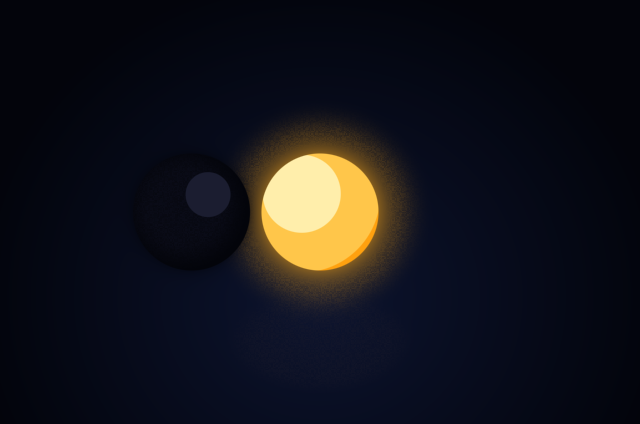
This background is drawn by a WebGL 1 fragment shader. Its source:

```glsl
precision highp float;
// Draws a glowing amber sphere beside a dark sphere in a deep blue night.
uniform vec2 u_resolution;

const vec3 NIGHT = vec3(0.010, 0.016, 0.045);
const vec3 DEEP_BLUE = vec3(0.048, 0.078, 0.185);
const vec3 CREAM = vec3(1.0, 0.935, 0.67);
const vec3 GOLD = vec3(1.0, 0.775, 0.29);
const vec3 ORANGE = vec3(1.0, 0.63, 0.06);
const vec3 GLOW = vec3(0.86, 0.58, 0.10);
const vec3 SHADE = vec3(0.010, 0.014, 0.036);
const vec3 DARK_BODY = vec3(0.034, 0.039, 0.080);
const vec3 DARK_SHINE = vec3(0.105, 0.115, 0.190);
const vec3 REFLECTION = vec3(0.13, 0.12, 0.17);
const float BALL_RADIUS = 0.138;

// Sine-free hash in the range 0 to 1
float hash(vec2 p) {
  vec3 q = fract(vec3(p.xyx) * 0.1031);
  q += dot(q, q.yzx + 33.33);
  return fract((q.x + q.y) * q.z);
}

// Smooth-edged disc coverage
float disc(vec2 p, vec2 center, float radius, float edge) {
  return 1.0 - smoothstep(-edge, edge, length(p - center) - radius);
}

vec3 nightSky(vec2 p) {
  float t = length((p - vec2(0.0, -0.2)) / vec2(1.06, 0.99));
  return mix(DEEP_BLUE, NIGHT, clamp(t / 0.76, 0.0, 1.0));
}

// Soft light pooled below the bright sphere
vec3 addReflection(vec3 base, vec2 p, float grain) {
  float r = length((p - vec2(0.0, -0.305)) / vec2(0.22, 0.122));
  float pool = 1.0 - smoothstep(0.7, 1.05, r);
  return mix(base, REFLECTION, pool * (0.17 + 0.22 * grain));
}

vec3 addGlow(vec3 base, vec2 p, float grain) {
  float d = max(length(p) - BALL_RADIUS, 0.0);
  float light = 0.58 * exp(-d / 0.055) * (1.0 - smoothstep(0.05, 0.135, d));
  float speckle = 1.0 + grain * 0.45 * smoothstep(0.01, 0.06, d);
  return mix(base, GLOW, light * speckle);
}

vec3 addDarkBall(vec3 base, vec2 p, vec2 center, float edge, float grain) {
  vec2 q = p - center;
  // Contact shadow around the sphere
  float halo = max(length(q) - BALL_RADIUS, 0.0);
  vec3 color = mix(base, SHADE, 0.4 * exp(-halo / 0.016));
  // Body darkening toward the lower right rim
  float rim = smoothstep(0.075, 0.165, length(q - vec2(-0.018, 0.012)));
  vec3 body = mix(DARK_BODY * (1.0 + 0.3 * grain), SHADE, rim);
  body = mix(body, DARK_SHINE, disc(q, vec2(0.039, 0.041), 0.053, edge));
  return mix(color, body, disc(q, vec2(0.0), BALL_RADIUS, edge));
}

// Three flat bands of light share one off-center focus
vec3 addBrightBall(vec3 base, vec2 p, float edge) {
  vec2 focus = vec2(-0.043, 0.043);
  vec3 body = mix(ORANGE, GOLD, disc(p, focus, 0.1855, edge));
  body = mix(body, CREAM, disc(p, focus, 0.092, edge));
  return mix(base, body, disc(p, vec2(0.0), BALL_RADIUS, edge));
}

void main() {
  vec2 p = (gl_FragCoord.xy - 0.5 * u_resolution) / u_resolution.y;
  float edge = 0.8 / u_resolution.y;
  // Fine grain on a grid fixed to the canvas height
  float grain = hash(floor(p * 340.0) + 400.0) - 0.5;

  vec3 color = nightSky(p);
  color = addReflection(color, p, grain);
  color = addGlow(color, p, grain);
  color = addDarkBall(color, p, vec2(-0.303, 0.0), edge, grain);
  color = addBrightBall(color, p, edge);
  gl_FragColor = vec4(color, 1.0);
}
```
